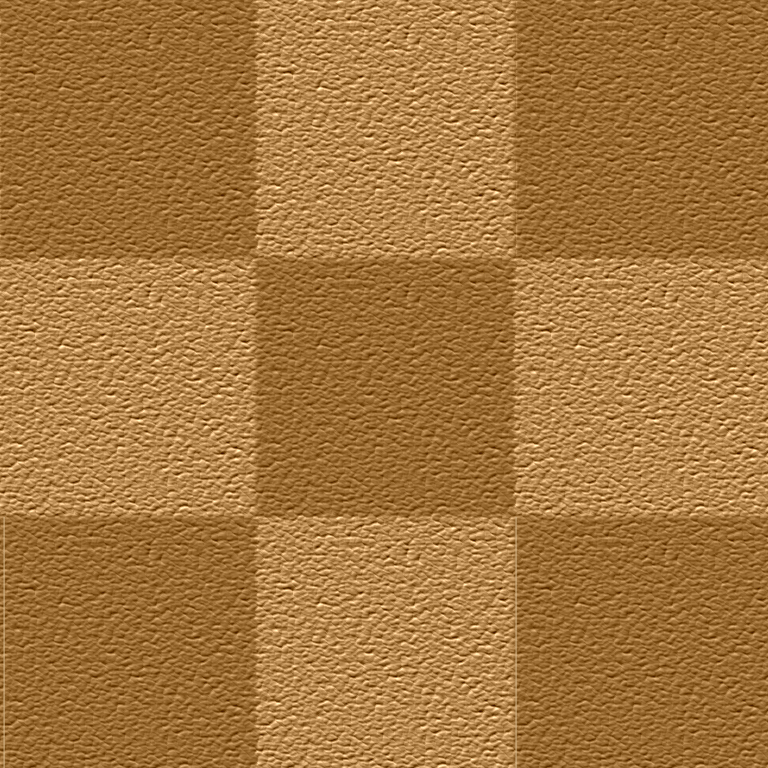
Give the GLSL for this pattern, as a WebGL 2 fragment shader.

```glsl
#version 300 es
precision highp float;
// Three by three checker of finely embossed tan leather tiles, with thin pale seams in the bottom row.

uniform vec2 u_resolution;
out vec4 fragColor;

const float PI = 3.14159265;
const float TILE_SIZE = 0.336;
const vec2 GRID_SHIFT = vec2(0.007, -0.003);
const vec3 TAN = vec3(0.62, 0.44, 0.22);

vec2 hash22(vec2 cell) {
  vec3 q = fract(cell.xyx * vec3(0.1031, 0.1030, 0.0973));
  q += dot(q, q.yzx + 33.33);
  return fract((q.xx + q.yz) * q.zy);
}

// Rounded bumps: negative squared distance to the nearest cell point, wrapping each period.
float cellBumps(vec2 tilePos, vec2 period, float seed) {
  vec2 p = tilePos * period;
  vec2 cell = floor(p);
  float nearest = 4.0;
  for (int y = -1; y <= 1; y++) {
    for (int x = -1; x <= 1; x++) {
      vec2 id = cell + vec2(x, y);
      vec2 toPoint = id + hash22(mod(id, period) + seed) - p;
      nearest = min(nearest, dot(toPoint, toPoint));
    }
  }
  return -nearest;
}

// Short wrinkles, wider than tall, in two sizes.
float leatherHeight(vec2 p) {
  vec2 wave = 2.0 * PI * p;
  p.y += 0.002 * sin(19.0 * wave.x + 3.0 * sin(7.0 * wave.y));
  p.x += 0.003 * sin(23.0 * wave.y + 2.0 * sin(5.0 * wave.x));
  return 0.66 * cellBumps(p, vec2(41.0, 74.0), 11.0)
       + 0.58 * cellBumps(p, vec2(29.0, 53.0), 73.0);
}

// Light falls from the top, slightly from the left.
float emboss(vec2 p, vec2 offset) {
  return leatherHeight(p + offset) - leatherHeight(p - offset);
}

// Alternates between +1 and -1 at whole numbers, with a soft change.
float squareWave(float x, float softness) {
  return clamp(sin(PI * x) / (PI * softness), -1.0, 1.0);
}

float verticalLine(float x, float center, float halfWidth, float softness) {
  return 1.0 - smoothstep(halfWidth, halfWidth + softness, abs(x - center));
}

void main() {
  vec2 uv = gl_FragCoord.xy / u_resolution;
  vec2 grid = vec2(uv.x, 1.0 - uv.y) / TILE_SIZE + GRID_SHIFT;
  float pixel = 1.0 / (TILE_SIZE * u_resolution.y);
  vec2 tileId = max(floor(grid), 0.0);
  vec2 local = grid - tileId;

  // Leather grain
  float relief = emboss(grid, vec2(0.0016, 0.0042));
  relief = clamp(relief, -0.75, 0.75);

  // Checker, with borders roughened by the grain
  vec2 border = max(grid, 0.008) + 0.008 * relief * step(0.05, grid);
  float checker = squareWave(border.x, 0.008) * squareWave(border.y, 0.008);
  float paleTile = 0.5 - 0.5 * checker;
  float tone = mix(-0.026, 0.090, paleTile);
  float contrast = mix(0.41, 0.63, paleTile);
  vec3 color = TAN + tone + contrast * relief;

  // Pale seams at the left of the dark bottom tiles
  float darkTile = 1.0 - mod(tileId.x + tileId.y, 2.0);
  float bottomRow = step(2.0, tileId.y);
  float seam = verticalLine(local.x, 0.023 - 0.008 * tileId.x, 0.001, pixel);
  color = mix(color, vec3(0.86, 0.74, 0.56), 0.6 * seam * darkTile * bottomRow);

  // Faint speckled seams on the dark tiles of the top row
  float topRow = 1.0 - step(1.0, tileId.y);
  float speckle = step(0.5, hash22(vec2(floor(local.y * 86.0), tileId.x)).x);
  float worn = verticalLine(local.x, 0.009, 0.001, pixel) * speckle;
  color += 0.1 * worn * darkTile * topRow;

  fragColor = vec4(clamp(color, 0.0, 1.0), 1.0);
}
```
